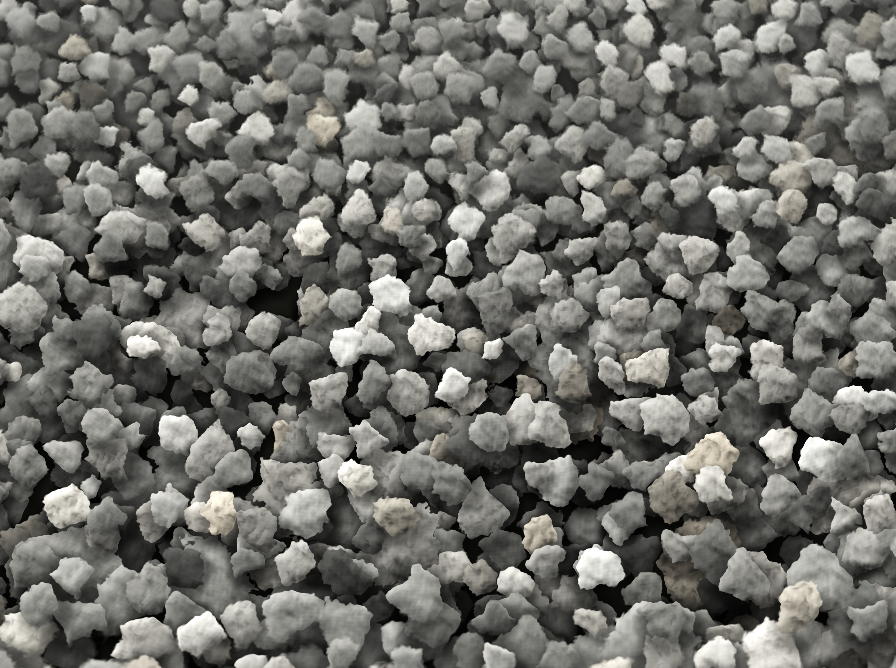
This texture is drawn by a Shadertoy shader. Its source:

```glsl
// Crushed grey gravel seen at a slant, finer and softer towards the far edge.
// Layers of jittered, faceted stones are painted from the bottom of the heap up;
// each drops a soft shadow, and layered sines and cellular pits roughen it.

#define GRAINS 20.0
#define LAYERS 7
#define HORIZON 1.9
#define LIGHT_TILT 0.35
#define EXPOSURE 1.24
#define SHADOW 0.46
#define BUMP 0.32
#define WARP 0.21
#define GAP_COLOR vec3(0.07, 0.07, 0.06)
#define COOL_TINT vec3(0.98, 1.0, 0.985)
#define WARM_TINT vec3(1.07, 1.0, 0.87)
#define HAZE_COLOR vec3(0.51, 0.52, 0.50)

vec3 hash3(vec2 cell, float seed) {
    vec3 p = fract((cell.xyx + seed * 17.3) * vec3(0.1031, 0.1030, 0.0973));
    p += dot(p, p.yxz + 33.33);
    return fract((p.xxy + p.yzz) * p.zyx);
}

// Layered sines, each octave turned and bent by the one before
float roughness(vec2 p) {
    float sum = 0.0, amp = 0.5;
    for (int i = 0; i < 5; i++) {
        sum += amp * sin(p.x + 1.3 * sin(p.y * 0.8 + sum)) * cos(p.y + sum * 2.0);
        p = mat2(0.8, 0.6, -0.6, 0.8) * p * 1.75 + 4.7;
        amp *= 0.66;
    }
    return sum;
}

// Distance to the nearest scattered point
float cellular(vec2 p) {
    vec2 cell = floor(p);
    float nearest = 4.0;
    for (int y = -1; y <= 1; y++)
    for (int x = -1; x <= 1; x++) {
        vec2 c = cell + vec2(x, y);
        vec2 d = c + hash3(c, 5.0).xy - p;
        nearest = min(nearest, dot(d, d));
    }
    return sqrt(nearest);
}

// Rounded random polygon: xy = outward facet direction, z = 1 on the rim
vec3 facets(vec2 p, vec2 id, float seed) {
    vec2 dir = vec2(0.0);
    float total = 0.0;
    for (int k = 0; k < 7; k++) {
        vec3 r = hash3(id, seed + float(k) * 3.1);
        float a = 6.2832 * (float(k) + 0.8 * r.x) / 7.0;
        vec2 n = vec2(cos(a), sin(a));
        float w = exp(11.0 * dot(p, n) / mix(0.6, 1.12, r.y));
        dir += w * n;
        total += w;
    }
    return vec3(dir / total, log(total) / 11.0);
}

vec3 stoneColor(vec3 r) {
    float tone = mix(0.36, 0.77, r.x) + 0.17 * smoothstep(0.8, 1.0, r.x);
    tone -= 0.14 * smoothstep(0.12, 0.0, r.x);
    float warmth = 0.2 + 0.3 * r.x * r.y + 0.5 * smoothstep(0.9, 1.0, r.y);
    return tone * mix(COOL_TINT, WARM_TINT, warmth);
}

void mainImage(out vec4 fragColor, in vec2 fragCoord) {
    vec2 uv = fragCoord / iResolution.y;
    vec2 toEye = vec2(uv.x - 0.5 * iResolution.x / iResolution.y, HORIZON - uv.y);

    // Conformal perspective: grains shrink with distance but keep their shape
    float range = length(toEye);
    float turn = atan(toEye.x, toEye.y);
    vec2 ground = vec2(turn, -log(range)) + 3.0;
    vec2 light = vec2(sin(turn - LIGHT_TILT), cos(turn - LIGHT_TILT));
    float pixel = 1.0 / (iResolution.y * range);
    float far = smoothstep(0.5, 1.0, uv.y);
    float blur = far + 0.6 * smoothstep(0.12, 0.0, uv.y);

    // Surface detail shared by all stones
    vec2 g = ground * GRAINS;
    float relief = roughness(g * 5.0);
    float bump = (relief - roughness(g * 5.0 + light * 0.5)) * (1.0 - 0.55 * blur);
    float pits = 1.0 - smoothstep(0.05, 0.4, cellular(g * 4.5 + relief * 0.8));
    vec2 warp = WARP * vec2(relief, roughness(g * 4.3 + 31.0));

    vec3 color = GAP_COLOR;
    for (int i = 0; i < LAYERS; i++) {
        float layer = float(i);
        float size = 1.0 + 0.45 * sin(2.4 * layer + 0.8);
        float depth = mix(0.64, 1.0, layer / float(LAYERS - 1));
        float presence = i == 0 ? 1.0 : 0.5 * size;
        vec2 p = g * size + layer * 7.37;
        vec2 cell = floor(p);

        // Far rows first, so that near stones overlap them
        for (int y = 1; y >= -1; y--)
        for (int x = -1; x <= 1; x++) {
            vec2 id = cell + vec2(x, y);
            vec3 place = hash3(id, layer + 1.0);
            if (place.z > presence) continue;
            vec3 kind = hash3(id, layer + 41.0);
            float radius = mix(0.36, 0.64, kind.z);
            vec2 q = (p - id - 0.5 - 0.7 * (place.xy - 0.5)) / radius;
            if (dot(q, q) > 3.2) continue;

            float shade = smoothstep(1.45, 0.7, length(q + light * 0.28));
            color *= 1.0 - SHADOW * shade;

            vec3 f = facets(q + warp / radius * 0.6, id, layer);
            float soft = 0.8 * pixel * GRAINS * size / radius + 0.12 * blur;
            float cover = 1.0 - smoothstep(1.0 - soft, 1.0 + soft, f.z);
            vec2 tilt = mix((place.yx - 0.5) * 0.7, f.xy, smoothstep(0.3, 0.95, f.z));
            float lit = 0.94 + 0.46 * dot(tilt, light) + BUMP * bump;
            lit *= 1.0 - 0.3 * pits * kind.y * (1.0 - 0.6 * blur);
            color = mix(color, stoneColor(kind) * max(lit, 0.12) * depth, cover);
        }
    }

    // Tone curve, then haze over the soft far edge
    color *= EXPOSURE;
    color /= 1.0 + 0.2 * color * color;
    color = mix(color, HAZE_COLOR, 0.25 * far);
    fragColor = vec4(color, 1.0);
}
```
